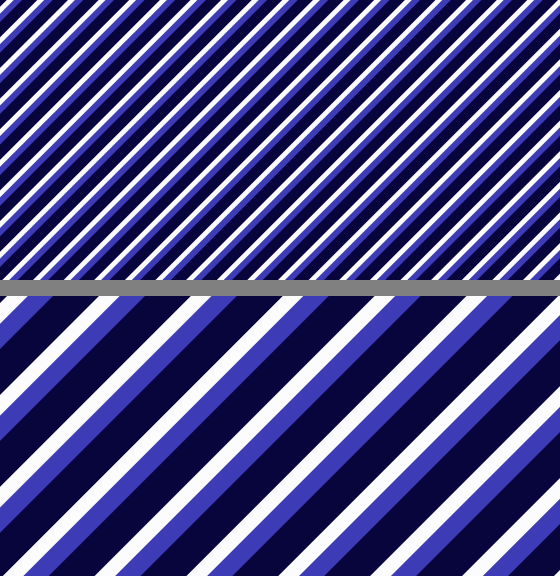
Top, the full canvas; bottom, a detail of the centre.
This pattern is drawn by a Shadertoy shader. Its source:

```glsl
#define REPEATS_DOWN 9.143
#define PHASE 0.22
#define WHITE_WIDTH 0.225
#define BLUE_WIDTH 0.275
#define NAVY vec3(0.03, 0.02, 0.24)
#define BLUE vec3(0.24, 0.23, 0.71)
#define WHITE vec3(0.99, 0.99, 1.0)

// Coverage of a band [start, start + width] in a coordinate of period one
float band(float t, float start, float width, float blur) {
    float center = start + 0.5 * width;
    float offset = abs(fract(t - center + 0.5) - 0.5);
    return clamp(0.5 + (0.5 * width - offset) / blur, 0.0, 1.0);
}

void mainImage(out vec4 fragColor, in vec2 fragCoord) {
    vec2 uv = fragCoord / iResolution.y;

    // Distance across the 45 degree stripes, from the upper left corner
    float t = (uv.x + 1.0 - uv.y) * REPEATS_DOWN - PHASE;
    float blur = 1.414 * REPEATS_DOWN / iResolution.y;

    // Blended by coverage, so touching bands leave no dark seam
    float white = band(t, 0.0, WHITE_WIDTH, blur);
    float blue = band(t, WHITE_WIDTH, BLUE_WIDTH, blur);
    vec3 color = NAVY + white * (WHITE - NAVY) + blue * (BLUE - NAVY);

    fragColor = vec4(color, 1.0);
}
```
